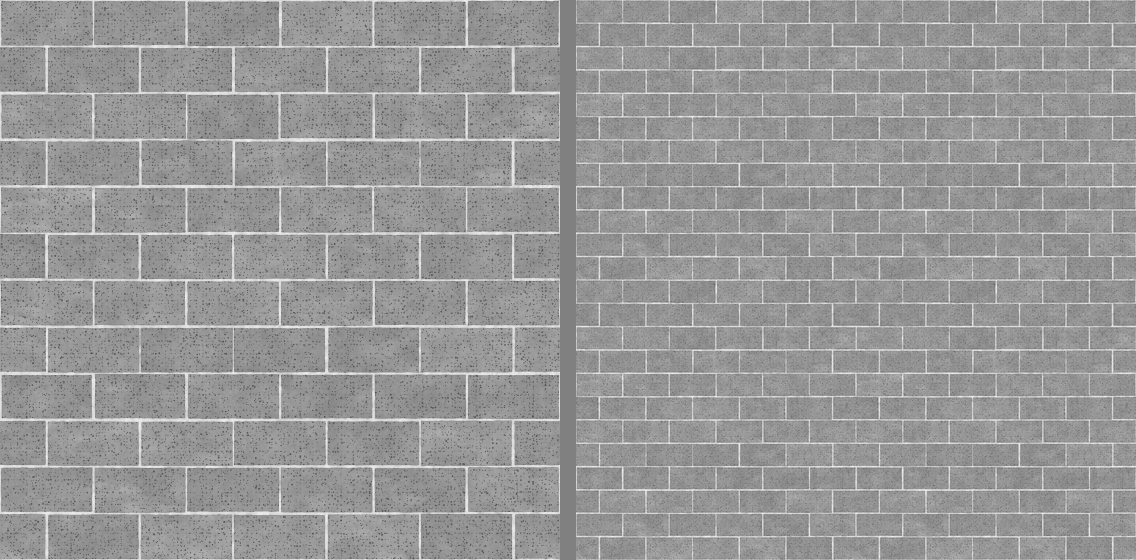
Left: one tile. Right: repeated 2 by 2.
Reproduce this texture procedurally as a Shadertoy shader.

```glsl
// Grey speckled block wall in running bond with thin, pale, uneven mortar joints.
// Each block is a rounded box with random insets; cloudy tone, grain and pits are
// layered on top. All lattices wrap over whole counts, so the canvas tiles.

const vec2  BLOCKS       = vec2(6.0, 12.0);     // blocks across, courses down
const vec2  INSET_RANGE  = vec2(0.0011, 0.0031); // half joint width, min and max
const float CORNER       = 0.0016;              // corner radius
const float WOBBLE       = 0.0014;              // roughness of block edges
const float EDGE_SOFT    = 0.0007;              // least edge blur
const vec3  BLOCK_COLOR  = vec3(0.592);
const vec3  MORTAR_COLOR = vec3(0.865);
const vec3  PIT_COLOR    = vec3(0.27);
const float BLOCK_VARY   = 0.030;               // tone change between blocks
const float CLOUD_VARY   = 0.110;               // tone change within a block
const float GRAIN_VARY   = 0.070;
const float SCUFF_VARY   = 0.055;
const int   PIT_LAYERS   = 3;
const float PIT_CELLS    = 96.0;                // pit lattice of the first layer
const float PIT_STEP     = 41.0;                // added lattice cells per layer
const float PIT_CHANCE   = 0.42;

float hash(vec2 p) {
    return fract(sin(dot(p, vec2(127.1, 311.7))) * 43758.5453);
}

vec2 hash2(vec2 p) {
    return vec2(hash(p), hash(p + vec2(37.3, 17.9)));
}

// Value noise whose lattice repeats after "period" cells
float noise(vec2 p, vec2 period) {
    vec2 i = floor(p), f = p - i;
    f = f * f * (3.0 - 2.0 * f);
    vec2 a = mod(i, period), b = mod(i + 1.0, period);
    return mix(mix(hash(a), hash(vec2(b.x, a.y)), f.x),
               mix(hash(vec2(a.x, b.y)), hash(b), f.x), f.y);
}

float fbm(vec2 p, vec2 period) {
    float sum = 0.0, amp = 0.5;
    for (int i = 0; i < 4; i++) {
        sum += amp * noise(p, period);
        p *= 2.0;
        period *= 2.0;
        amp *= 0.5;
    }
    return sum / 0.9375;
}

// Signed distance to a block with its own inset on each of four sides
float blockDistance(vec2 local, vec2 id) {
    vec2 size = 1.0 / BLOCKS;
    vec2 low  = mix(INSET_RANGE.xx, INSET_RANGE.yy, hash2(id + 3.1));
    vec2 high = size - mix(INSET_RANGE.xx, INSET_RANGE.yy, hash2(id + 51.7));
    vec2 q = abs(local * size - 0.5 * (low + high)) - 0.5 * (high - low) + CORNER;
    return length(max(q, 0.0)) + min(max(q.x, q.y), 0.0) - CORNER;
}

// Coverage by small round pits, scattered one per lattice cell
float pits(vec2 uv, float pixel) {
    float cover = 0.0;
    for (int k = 0; k < PIT_LAYERS; k++) {
        float cells = PIT_CELLS + PIT_STEP * float(k);
        vec2 p = uv * cells, cell = mod(floor(p), cells) + 7.3 * float(k);
        vec2 center = 0.3 + 0.4 * hash2(cell);
        float pick = hash(cell + 91.7);
        float size = hash(cell + 23.9);
        float radius = mix(0.0007, 0.0017, size * size);
        float d = length(fract(p) - center) / cells - radius;
        float dot1 = 1.0 - smoothstep(-0.6 * pixel, 0.6 * pixel, d);
        cover = max(cover, dot1 * step(pick, PIT_CHANCE) * mix(0.35, 1.0, hash(cell + 5.3)));
    }
    return cover;
}

void mainImage(out vec4 fragColor, in vec2 fragCoord) {
    vec2 uv = fragCoord / iResolution.xy;
    float pixel = 1.0 / min(iResolution.x, iResolution.y);

    // Running bond: every second course shifts by half a block
    vec2 grid = uv * BLOCKS;
    grid.x += 0.5 * (1.0 - mod(floor(grid.y), 2.0));
    vec2 id = mod(floor(grid), BLOCKS), local = fract(grid);

    // Block outline with a crumbly edge
    float rough = 0.6 * noise(uv * 72.0, vec2(72.0)) + 0.4 * noise(uv * 230.0, vec2(230.0));
    float d = blockDistance(local, id) + WOBBLE * (rough - 0.5);
    float soft = max(0.7 * pixel, EDGE_SOFT);
    float block = 1.0 - smoothstep(-soft, soft, d);

    // Cloudy tone and slanted pale scuffs, different on each block
    vec2 seed = floor(hash2(id + 11.3) * 60.0);
    vec2 p = local * vec2(2.0, 1.0);
    float cloud = fbm(p * 2.2 + seed, vec2(64.0)) - 0.5;
    float slant = 0.6 * (hash(id + 8.7) - 0.5);
    vec2 streak = vec2(p.x * 1.3, (p.y + slant * p.x) * 4.5);
    float scuff = smoothstep(0.52, 0.78, fbm(streak + seed.yx, vec2(64.0)));
    float grain = 0.5 * noise(uv * 420.0, vec2(420.0)) + 0.5 * noise(uv * 190.0, vec2(190.0)) - 0.5;

    float tone = BLOCK_VARY * (hash(id + 2.9) - 0.5) + CLOUD_VARY * cloud
               + SCUFF_VARY * scuff * hash(id + 6.1) + GRAIN_VARY * grain;
    vec3 face = BLOCK_COLOR + tone;
    face *= 1.0 - 0.06 * smoothstep(-0.003, 0.0, d);
    face = mix(face, PIT_COLOR, 0.85 * pits(uv, pixel));

    // Mortar with a light, sandy mottle
    vec3 mortar = MORTAR_COLOR + 0.12 * (rough - 0.5) + 0.08 * grain;

    fragColor = vec4(mix(mortar, face, block), 1.0);
}
```
